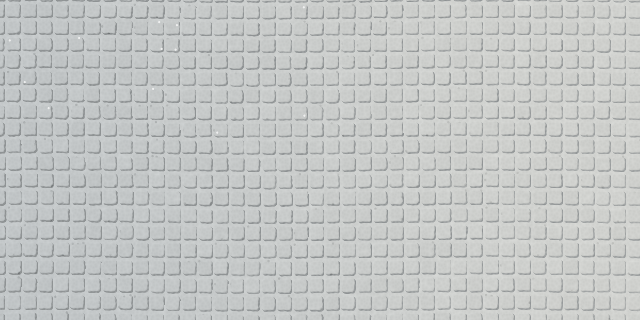
Write a WebGL 1 fragment shader that draws this texture.

```glsl
precision highp float;
uniform vec2 u_resolution;

float hash(vec2 p) {
  vec3 a = fract(vec3(p.xyx) * vec3(0.1031, 0.1030, 0.0973));
  a += dot(a, a.yzx + 33.33);
  return fract((a.x + a.y) * a.z);
}

vec2 hash2(vec2 p) {
  return vec2(hash(p), hash(p + 57.3));
}

// Distance to the nearest scattered point
float cellular(vec2 p) {
  vec2 cell = floor(p);
  float nearest = 2.0;
  for (int j = -1; j <= 1; j++) {
    for (int i = -1; i <= 1; i++) {
      vec2 c = cell + vec2(float(i), float(j));
      nearest = min(nearest, length(c + hash2(c) - p));
    }
  }
  return nearest;
}

float roundedBox(vec2 p, vec2 halfSize, float radius) {
  vec2 q = abs(p) - halfSize + radius;
  return length(max(q, 0.0)) + min(max(q.x, q.y), 0.0) - radius;
}

float coverage(float d, float aa) {
  return 1.0 - smoothstep(-0.5 * aa, 0.5 * aa, d);
}

// Uneven outline of one tile, in cell units
float tileDistance(vec2 p, vec2 id, float rough) {
  vec2 rnd = hash2(id);
  vec2 bend = vec2(sin(p.y * 9.0 + rnd.x * 40.0) + 0.6 * sin(p.y * 23.0 + rnd.y * 50.0),
                   0.7 * sin(p.x * 8.0 + rnd.y * 40.0) + 0.4 * sin(p.x * 21.0 + rnd.x * 60.0));
  vec2 shift = (rnd - 0.5) * vec2(0.05, 0.035);
  vec2 halfSize = vec2(0.425, 0.39) + (hash2(id + 19.0) - 0.5) * 0.035;
  return roundedBox(p - shift + bend * 0.014 * rough, halfSize, 0.13 + 0.07 * rnd.y);
}

void main() {
  vec2 uv = gl_FragCoord.xy / u_resolution;
  float down = 1.0 - uv.y;

  // Grid with rows that widen slightly toward the bottom
  vec2 grid = vec2(uv.x * 40.2 - 0.35, down * (19.25 - 0.6 * down) - 0.15);
  grid.y += 0.04 * sin(uv.x * 9.0 + 1.0);
  grid.x += 0.06 * sin(down * 7.0) * (1.0 - uv.x);
  vec2 id = floor(grid);
  vec2 p = fract(grid) - 0.5;
  float aa = 40.0 / u_resolution.x;
  float rough = mix(1.3, 0.8, uv.x);

  // Raised tile, its lower right shadow and upper left rim
  float d = tileDistance(p, id, rough);
  float tile = coverage(d, aa);
  float shadowShape = coverage(tileDistance(p - vec2(0.075, 0.07), id, rough) - 0.015, aa);
  float lip = coverage(tileDistance(p + vec2(0.04), id, rough), aa);
  float shadow = shadowShape * (1.0 - tile);
  float shade = tile * (1.0 - lip);
  float rim = tile * (1.0 - coverage(tileDistance(p - vec2(0.06), id, rough), aa));

  // Light falling off toward the lower left
  float light = smoothstep(-0.1, 0.95, uv.x + 0.12 * (uv.y - 0.5));
  vec3 color = mix(vec3(0.755, 0.772, 0.778), vec3(0.815, 0.82, 0.808), light);

  // Sandy paint grain and blotches
  float grain = cellular(grid * 5.0) - 0.5;
  float blotch = cellular(grid * 1.3 + 8.0) - 0.5;
  color += grain * 0.035 + blotch * 0.012;
  color += (hash(id + 5.0) - 0.5) * 0.014;
  color += 0.014 * (1.0 - tile) + 0.016 * rim;

  // Edge darkness varies from tile to tile and along each edge
  float wear = 0.75 + 0.3 * hash(id + 31.0) + 0.5 * grain;
  float strength = wear * mix(1.15, 0.78, uv.x);
  color = mix(color, vec3(0.56, 0.575, 0.58), clamp(shadow * strength, 0.0, 1.0));
  color -= 0.05 * shade * strength;

  // Small dark chips at the tile edges
  vec2 chipGrid = grid * 3.0;
  vec2 chipId = floor(chipGrid);
  vec2 chipPos = fract(chipGrid) - 0.3 - 0.4 * hash2(chipId + 3.0);
  float chip = coverage(length(chipPos) - 0.22, aa * 3.0);
  chip *= step(0.965, hash(chipId + 71.0)) * (1.0 - smoothstep(0.02, 0.16, abs(d)));
  color -= 0.1 * chip * strength;

  // Rare bright flecks, mostly near the upper left
  vec2 fleckId = floor(grid * 2.0);
  vec2 fleckPos = fract(grid * 2.0) - 0.3 - 0.4 * hash2(fleckId);
  float rarity = 0.022 * (1.0 - smoothstep(0.05, 0.75, uv.x)) * smoothstep(0.2, 1.0, uv.y);
  float fleck = coverage(length(fleckPos) - 0.13, aa * 2.0);
  fleck *= step(1.0 - rarity, hash(fleckId + 13.0));
  color = mix(color, vec3(0.96), fleck * 0.85);

  gl_FragColor = vec4(color, 1.0);
}
```
